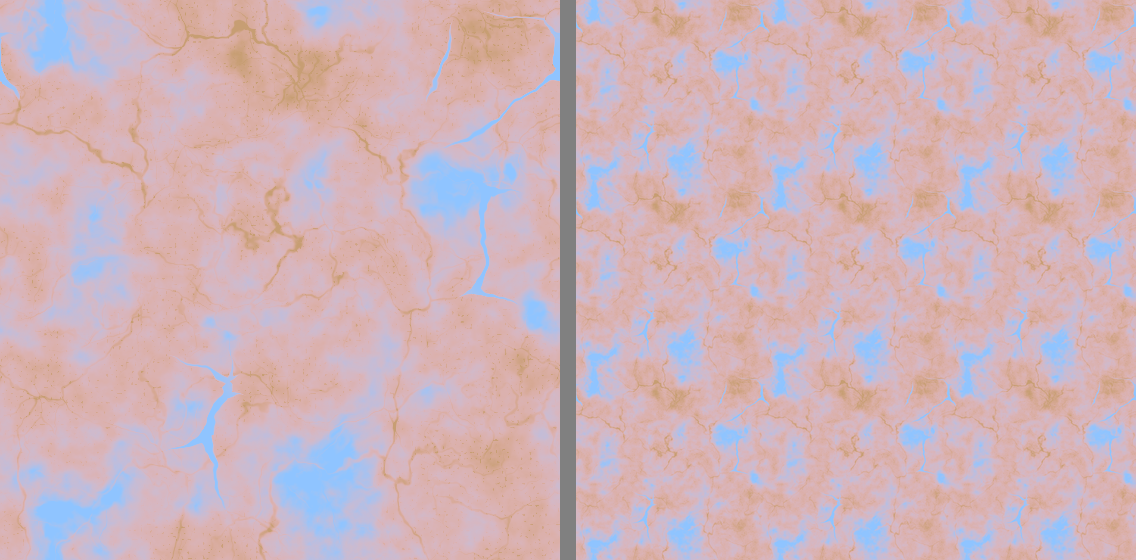
Left: one tile. Right: repeated 3 by 3.
This texture is drawn by a three.js fragment shader. Its source:

```glsl
varying vec2 vUv;

const vec3 SKY      = vec3(0.56, 0.77, 1.00);
const vec3 BLUE     = vec3(0.65, 0.76, 0.94);
const vec3 LAVENDER = vec3(0.75, 0.74, 0.86);
const vec3 MAUVE    = vec3(0.81, 0.73, 0.80);
const vec3 ROSE     = vec3(0.85, 0.71, 0.74);
const vec3 BLUSH    = vec3(0.86, 0.69, 0.67);
const vec3 CLAY     = vec3(0.84, 0.66, 0.58);
const vec3 OCHRE    = vec3(0.78, 0.62, 0.45);

// Tones count steps along the ramp: -1 is SKY, 6 is OCHRE
const float BASE_TONE   = 2.75;
const float CRACK_TONE  = -1.0;
const float CLOUD_FREQ  = 4.0;
const float CLOUD_GAIN  = 5.0;
const float PATCH_FREQ  = 7.0;
const float PATCH_GAIN  = 2.6;
const float GRAIN_FREQ  = 24.0;
const float GRAIN_GAIN  = 1.7;
const float SPECK_FREQ  = 180.0;
const float SPECK_GAIN  = 1.3;
const float HALO_GAIN   = 0.8;
const float WARP_FREQ   = 5.0;
const float WARP_AMOUNT = 0.09;
const float CRACK_CELLS = 5.0;
const float CRACK_WIDTH = 0.0028;
const float CRACK_BULGE = 0.014;
const float EDGE_SOFT   = 0.0013;
const float JITTER      = 0.85;

vec2 hash22(vec2 p) {
  vec3 q = fract(p.xyx * vec3(0.1031, 0.1030, 0.0973));
  q += dot(q, q.yzx + 33.33);
  return fract((q.xx + q.yz) * q.zy);
}

float cornerSlope(vec2 cell, vec2 offset, float period, float seed) {
  float angle = 6.2832 * hash22(mod(cell, period) + 17.0 * seed).x;
  return dot(vec2(cos(angle), sin(angle)), offset);
}

// Gradient noise that wraps after freq cells
float noise(vec2 uv, float freq, float seed) {
  vec2 p = uv * freq, i = floor(p), f = p - i;
  vec2 u = f * f * f * (f * (f * 6.0 - 15.0) + 10.0);
  vec2 e = vec2(1.0, 0.0);
  float low  = mix(cornerSlope(i, f, freq, seed),
                   cornerSlope(i + e.xy, f - e.xy, freq, seed), u.x);
  float high = mix(cornerSlope(i + e.yx, f - e.yx, freq, seed),
                   cornerSlope(i + e.xx, f - e.xx, freq, seed), u.x);
  return mix(low, high, u.y);
}

float fbm(vec2 uv, float freq, float seed) {
  float sum = 0.0, amp = 1.0;
  for (int k = 0; k < 5; k++) {
    sum += amp * noise(uv, freq, seed + float(k));
    freq *= 2.0;
    amp *= 0.5;
  }
  return sum;
}

// Wrapping cells: x = distance to border, y = F2 - F1, z = F3 - F1
vec3 cellBorders(vec2 uv, float cells, float seed) {
  vec2 p = uv * cells, i = floor(p), f = p - i;
  vec2 near1 = vec2(0.0), near2 = vec2(0.0);
  float d1 = 9.0, d2 = 9.0, d3 = 9.0;
  for (int y = -1; y <= 1; y++) {
    for (int x = -1; x <= 1; x++) {
      vec2 g = vec2(float(x), float(y));
      vec2 site = hash22(mod(i + g, cells) + 17.0 * seed) - 0.5;
      vec2 r = g + 0.5 + JITTER * site - f;
      float d = length(r);
      if (d < d1) {
        d3 = d2; d2 = d1; d1 = d;
        near2 = near1; near1 = r;
      } else if (d < d2) {
        d3 = d2; d2 = d;
        near2 = r;
      } else {
        d3 = min(d3, d);
      }
    }
  }
  float border = 0.5 * (d2 * d2 - d1 * d1) / max(length(near2 - near1), 0.01);
  return vec3(border, d2 - d1, d3 - d1) / cells;
}

// Broken veins whose width swells and fades along their run
float veins(vec2 uv, float border, float width, float freq, float seed) {
  float presence = smoothstep(-0.2, 0.3, noise(uv, freq, seed));
  float w = width * (0.4 + 0.8 * presence);
  return presence * (1.0 - smoothstep(0.15 * w, w, border));
}

vec3 marbleRamp(float t) {
  vec3 c = mix(SKY, BLUE, clamp(t + 1.0, 0.0, 1.0));
  c = mix(c, LAVENDER, clamp(t, 0.0, 1.0));
  c = mix(c, MAUVE, clamp(t - 1.0, 0.0, 1.0));
  c = mix(c, ROSE, clamp(t - 2.0, 0.0, 1.0));
  c = mix(c, BLUSH, clamp(t - 3.0, 0.0, 1.0));
  c = mix(c, CLAY, clamp(t - 4.0, 0.0, 1.0));
  return mix(c, OCHRE, clamp(t - 5.0, 0.0, 1.0));
}

void main() {
  vec2 warp = WARP_AMOUNT * vec2(fbm(vUv, WARP_FREQ, 1.0), fbm(vUv, WARP_FREQ, 8.0));
  vec2 p = vUv + warp;
  vec3 broad = cellBorders(p, 4.0, 3.0);

  // Clouds, ragged blue patches and grain
  float tone = BASE_TONE + CLOUD_GAIN * fbm(vUv + 0.5 * warp, CLOUD_FREQ, 15.0);
  tone += HALO_GAIN * exp(-22.0 * broad.y);
  float cool = 1.0 - smoothstep(1.0, 3.6, tone);
  float grain = fbm(vUv, GRAIN_FREQ, 22.0);
  float ragged = fbm(p, PATCH_FREQ, 29.0) + 0.35 * grain;
  tone -= PATCH_GAIN * cool * smoothstep(0.05, 0.45, ragged);
  tone += GRAIN_GAIN * grain * (1.0 + 0.4 * cool);
  tone -= 0.3 * max(tone - 3.5, 0.0);

  // Warm specks and three scales of veins
  float speck = smoothstep(0.32, 0.46, noise(vUv, SPECK_FREQ, 36.0));
  tone += SPECK_GAIN * speck * smoothstep(1.5, 4.0, tone);
  tone += 1.9 * veins(vUv, broad.x, 0.0055, 5.0, 40.0);
  tone += 1.2 * veins(vUv, cellBorders(p, 7.0, 5.0).x, 0.0042, 6.0, 42.0);
  tone += 0.8 * veins(vUv, cellBorders(p, 15.0, 7.0).x, 0.0028, 8.0, 44.0);

  // Sparse blue cracks, swollen where they meet and tapering to points
  vec3 crackCell = cellBorders(vUv + 0.4 * warp, CRACK_CELLS, 11.0);
  float taper = smoothstep(0.12, 0.42, noise(vUv, 4.0, 48.0));
  float width = taper * (CRACK_WIDTH + CRACK_BULGE * exp(-45.0 * crackCell.z));
  float crack = 1.0 - smoothstep(width - EDGE_SOFT, width + EDGE_SOFT, crackCell.x);
  crack *= smoothstep(0.0, 0.15, taper) * mix(0.6, 1.0, taper);
  tone = mix(tone, CRACK_TONE, crack);

  gl_FragColor = vec4(marbleRamp(tone), 1.0);
}
```
